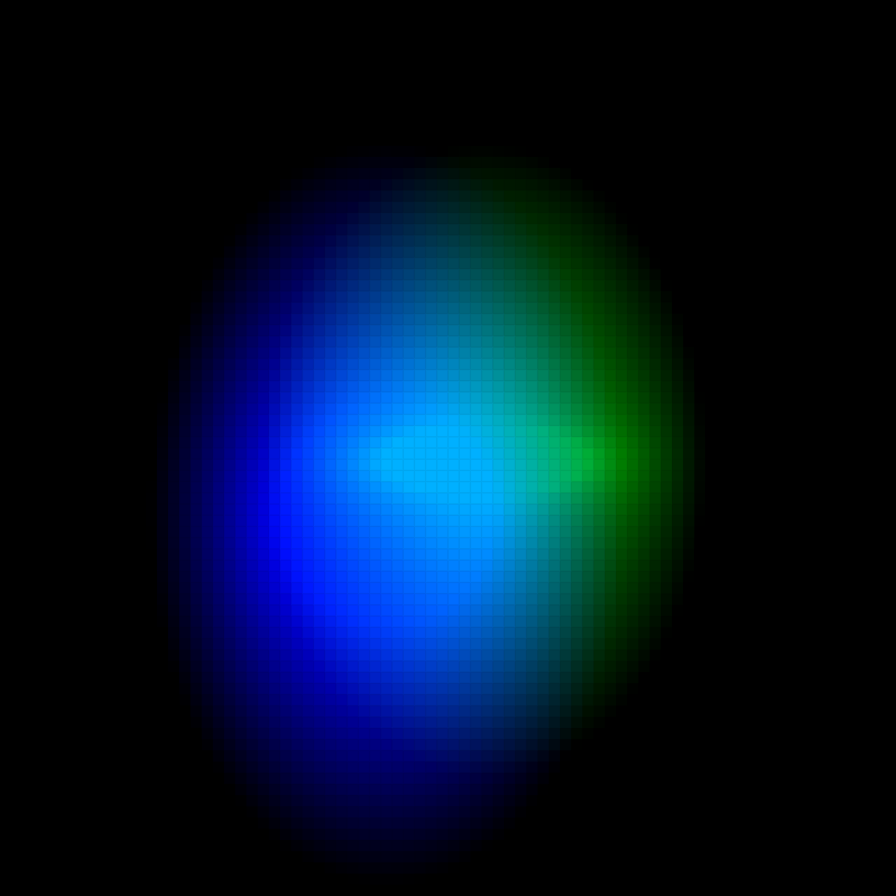
Give the GLSL for this background, as a Shadertoy shader.

```glsl
const float CELLS = 80.0;          // mosaic cells across the canvas
const float SEAM_WIDTH = 0.07;     // in cells
const float SEAM_DARKNESS = 0.06;

const vec3 BLUE = vec3(0.0, 0.0, 1.0);
const vec2 BLUE_CENTER = vec2(0.432, 0.427);
const vec2 BLUE_CORE = vec2(0.120, 0.125);
const vec2 BLUE_REACH = vec2(0.265, 0.414);
const float BLUE_FALLOFF = 1.12;

const vec3 GREEN = vec3(0.0, 0.69, 0.0);
const vec2 GREEN_CENTER = vec2(0.540, 0.486);
const vec2 GREEN_CORE = vec2(0.115, 0.040);
const vec2 GREEN_REACH = vec2(0.247, 0.352);
const float GREEN_FALLOFF = 1.0;

// Full inside the core ellipse, fading along each ray to zero at the reach ellipse.
float ellipseGlow(vec2 p, vec2 core, vec2 reach, float falloff) {
    float toReach = 1.0 / max(length(p / reach), 1e-4);
    float toCore = 1.0 / max(length(p / core), 1e-4);
    float level = (toReach - 1.0) / max(toReach - toCore, 1e-4);
    return pow(clamp(level, 0.0, 1.0), falloff);
}

// Snaps to cell centers, with a soft step across each boundary.
vec2 mosaic(vec2 grid, float softness) {
    vec2 shifted = grid - 0.5;
    vec2 blend = smoothstep(0.5 - softness, 0.5 + softness, fract(shifted));
    return floor(shifted) + blend + 0.5;
}

void mainImage(out vec4 fragColor, in vec2 fragCoord) {
    float side = min(iResolution.x, iResolution.y);
    vec2 uv = (fragCoord - 0.5 * iResolution.xy) / side + 0.5;
    vec2 grid = uv * CELLS;
    float softness = clamp(0.6 * CELLS / side, 0.01, 0.5);
    vec2 p = mosaic(grid, softness) / CELLS;

    // Two overlapping lights
    vec3 color = BLUE * ellipseGlow(p - BLUE_CENTER, BLUE_CORE, BLUE_REACH, BLUE_FALLOFF);
    color += GREEN * ellipseGlow(p - GREEN_CENTER, GREEN_CORE, GREEN_REACH, GREEN_FALLOFF);

    // Faint seams between cells
    vec2 edge = 0.5 - abs(fract(grid) - 0.5);
    float seam = 1.0 - smoothstep(0.0, SEAM_WIDTH + softness, min(edge.x, edge.y));
    color *= 1.0 - SEAM_DARKNESS * seam;

    fragColor = vec4(color, 1.0);
}
```
